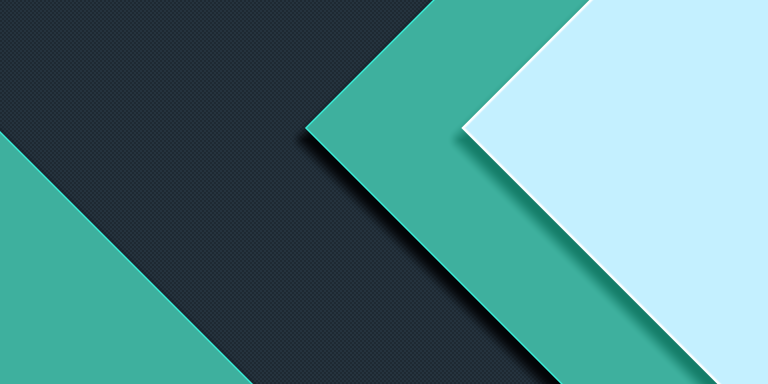
A WebGL 2 fragment shader for this background:

```glsl
#version 300 es
precision highp float;
// Layered paper panels cut at 45 degrees over a finely woven dark base.
// Each panel is a signed distance (a half-plane or a right-angled wedge)
// with a soft shadow dropped straight down and a bright rim along its cut.

uniform vec2 u_resolution;
out vec4 fragColor;

// Lengths are in canvas heights; the origin is at the lower left.
const vec2 TEAL_TIP = vec2(0.794, 0.6667);
const vec2 ICE_TIP = vec2(1.2015, 0.6667);
const float CORNER_REACH = 0.659;
const vec2 SHADOW_DROP = vec2(0.0, -0.031);
const float SHADOW_BLUR = 0.038;
const float SHADOW_CORE = 0.012;
const float TEAL_RIM = 0.0055;
const float ICE_RIM = 0.010;
const float WEAVE_COUNT = 96.0;
const float WEAVE_DEPTH = 0.22;

const vec3 BASE = vec3(0.13, 0.18, 0.22);
const vec3 BASE_SHADOW = vec3(0.01, 0.015, 0.025);
const vec3 TEAL = vec3(0.243, 0.692, 0.620);
const vec3 TEAL_SHADOW = vec3(0.08, 0.49, 0.41);
const vec3 TEAL_GLOW = vec3(0.22, 0.95, 0.86);
const vec3 ICE = vec3(0.77, 0.94, 1.00);
const vec3 ICE_GLOW = vec3(1.0);

// Distance to a right-angled wedge that opens to the right of its tip.
float wedge(vec2 p, vec2 tip) {
    vec2 r = p - tip;
    vec2 q = -vec2(r.x + r.y, r.x - r.y) * inversesqrt(2.0);
    return length(max(q, 0.0)) + min(max(q.x, q.y), 0.0);
}

// Distance to the lower-left corner cut along x + y = reach.
float cornerCut(vec2 p, float reach) {
    return (p.x + p.y - reach) * inversesqrt(2.0);
}

// Shadow strength: solid below the panel, fading beyond its edge.
float shadow(float d) {
    return 1.0 - smoothstep(-SHADOW_CORE, SHADOW_BLUR, d);
}

// Antialiased coverage of the inside of a distance field.
float cover(float d, float pixel) {
    return clamp(0.5 - d / pixel, 0.0, 1.0);
}

// Panel colour, brightened in a narrow band just inside its edge.
vec3 rimmed(vec3 fill, vec3 glow, float d, float width) {
    return mix(fill, glow, smoothstep(-width, -0.3 * width, d));
}

// Woven base: crossed sines that fade out when pixels are too coarse.
vec3 wovenBase(vec2 p, float pixel) {
    vec2 thread = sin(6.2831853 * WEAVE_COUNT * p);
    float visible = 1.0 - smoothstep(0.4, 0.7, pixel * WEAVE_COUNT);
    return BASE * (1.0 + WEAVE_DEPTH * visible * thread.x * thread.y);
}

void main() {
    vec2 p = gl_FragCoord.xy / u_resolution.y;
    float pixel = 1.0 / u_resolution.y;
    vec2 lit = p - SHADOW_DROP;

    float cornerD = cornerCut(p, CORNER_REACH);
    float tealD = wedge(p, TEAL_TIP);
    float iceD = wedge(p, ICE_TIP);

    // Base with the shadows of both teal panels
    vec3 color = wovenBase(p, pixel);
    color = mix(color, BASE_SHADOW, shadow(cornerCut(lit, CORNER_REACH)));
    color = mix(color, BASE_SHADOW, shadow(wedge(lit, TEAL_TIP)));

    // Teal corner and teal wedge
    color = mix(color, rimmed(TEAL, TEAL_GLOW, cornerD, TEAL_RIM), cover(cornerD, pixel));
    vec3 tealFace = mix(TEAL, TEAL_SHADOW, shadow(wedge(lit, ICE_TIP)));
    color = mix(color, rimmed(tealFace, TEAL_GLOW, tealD, TEAL_RIM), cover(tealD, pixel));

    // Ice wedge on top
    color = mix(color, rimmed(ICE, ICE_GLOW, iceD, ICE_RIM), cover(iceD, pixel));

    fragColor = vec4(color, 1.0);
}
```
